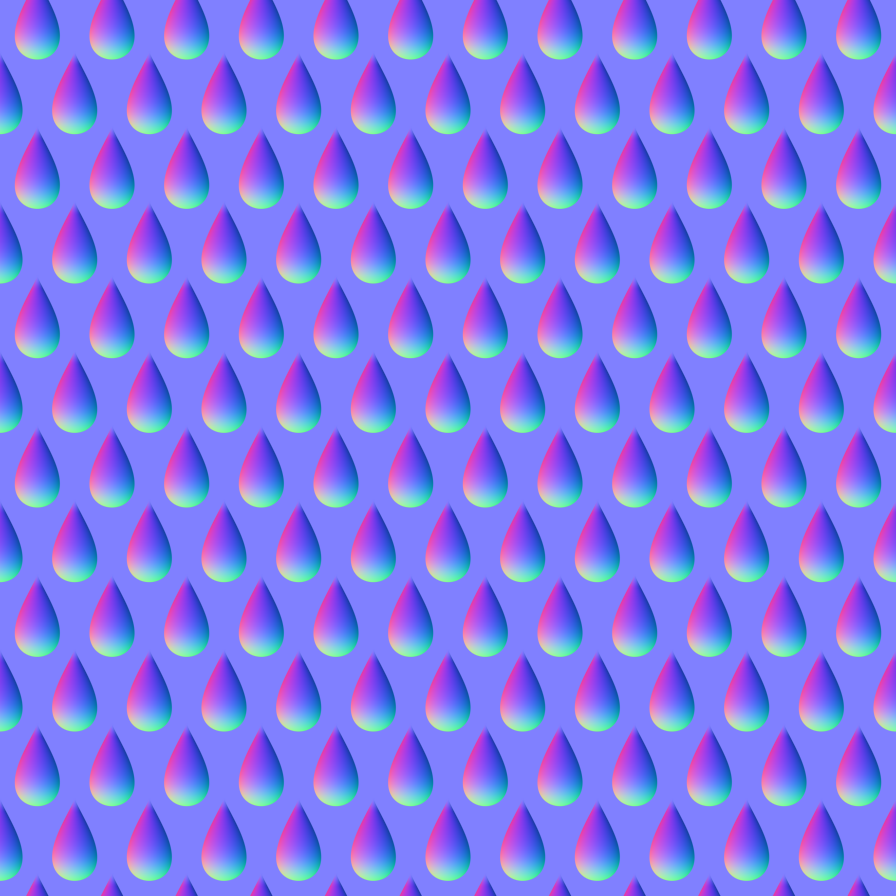
Reproduce this texture map procedurally as a WebGL 2 fragment shader.

```glsl
#version 300 es
precision highp float;
// Tangent-space normal map of staggered teardrop dents on a flat surface.
// Each drop is a surface of revolution whose squared half-width is a simple
// profile of height; its analytic gradient gives both normal and edge.

uniform vec2 u_resolution;
out vec4 fragColor;

const float REPEATS = 12.0;       // drops across and rows down (even, so rows wrap)
const float BASE_HEIGHT = 0.203;  // bottom of a drop within its row
const float DROP_HEIGHT = 1.11;   // in cells; the tip reaches into the row above
const float DROP_WIDTH = 0.86;    // profile scale in cells
const float SLOPE_GAIN = 1.3;     // strength of the lengthwise tilt
const float RIM_DEPTH = 0.1;      // keeps the rim from turning fully sideways
const vec3 FLAT_NORMAL = vec3(0.0, 0.0, 1.0);

// Squared half-width (x) and half its derivative (y) at height y.
vec2 dropProfile(float y) {
    float t = y / DROP_HEIGHT;
    float taper = max(1.0 - t, 0.0);
    float scale = DROP_WIDTH * DROP_WIDTH;
    float squared = scale * t * pow(taper, 2.5);
    float slope = scale * (pow(taper, 2.5) - 2.5 * t * pow(taper, 1.5));
    return vec2(squared, 0.5 * slope / DROP_HEIGHT);
}

// Inward-facing normal of the dent at q, measured from the drop's bottom.
vec3 dropNormal(vec2 q, vec2 profile) {
    float depth = sqrt(max(profile.x - q.x * q.x, RIM_DEPTH * max(profile.x, 0.0)));
    return normalize(vec3(-q.x, SLOPE_GAIN * profile.y, depth + 1e-4));
}

// Smooth coverage of the drop, fading out towards its tip.
float dropMask(vec2 q, vec2 profile, float pixel) {
    float gradient = 2.0 * length(vec2(q.x, profile.y)) + 1e-4;
    float inside = (profile.x - q.x * q.x) / gradient;
    float tipFade = 1.0 - smoothstep(0.82, 1.0, q.y / DROP_HEIGHT);
    return smoothstep(-0.75 * pixel, 0.75 * pixel, inside) * tipFade;
}

void main() {
    vec2 p = gl_FragCoord.xy / u_resolution * REPEATS;
    float pixel = REPEATS / min(u_resolution.x, u_resolution.y);
    vec3 normal = FLAT_NORMAL;

    // The row below, this row and the one above cover every overlap.
    for (int i = -1; i <= 1; i++) {
        float row = floor(p.y - BASE_HEIGHT) + float(i);
        float stagger = 0.5 * mod(row, 2.0);
        vec2 q = vec2(fract(p.x - stagger + 0.5) - 0.5, p.y - BASE_HEIGHT - row);
        vec2 profile = dropProfile(q.y);
        normal = mix(normal, dropNormal(q, profile), dropMask(q, profile, pixel));
    }

    // Encode the normal as colour.
    fragColor = vec4(0.5 + 0.5 * normal, 1.0);
}
```
